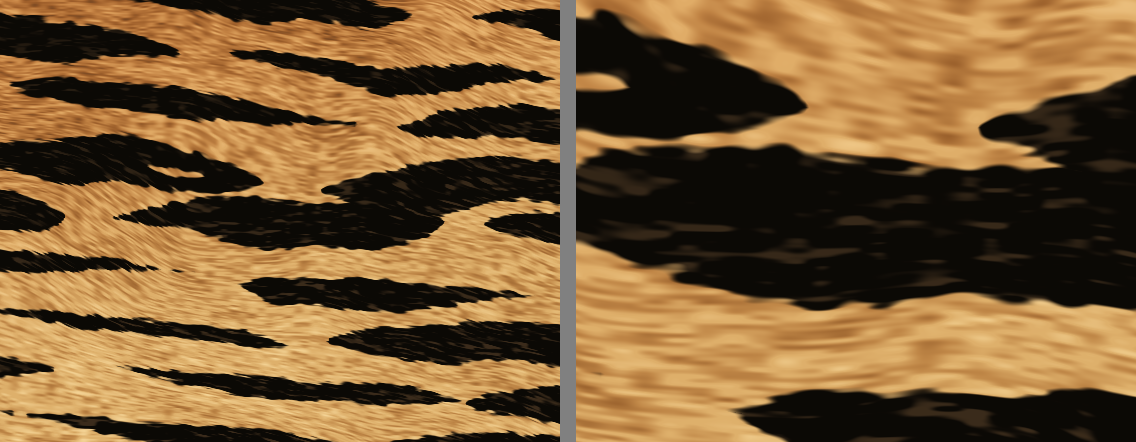
Left: the whole. Right: its middle third, enlarged.
Write a Shadertoy shader that draws this texture.

```glsl
const vec3 INK_BLACK  = vec3(0.045, 0.035, 0.02);
const vec3 INK_HAIR   = vec3(0.23, 0.17, 0.105);
const vec3 FUR_BROWN  = vec3(0.41, 0.26, 0.13);
const vec3 FUR_TAN    = vec3(0.61, 0.39, 0.18);
const vec3 FUR_GOLD   = vec3(0.75, 0.53, 0.28);
const vec3 FUR_PALE   = vec3(0.87, 0.69, 0.42);
const vec3 FUR_SHINE  = vec3(0.97, 0.85, 0.61);
const vec3 RUST_TINT  = vec3(1.02, 0.95, 0.92);

const float ROW_PITCH    = 0.122;   // vertical distance between stripe rows
const float CELL_LENGTH  = 0.82;    // horizontal room for one stripe
const float STRIPE_SLOPE = 0.075;   // fall of the rows to the right
const float THIN_STRIPE  = 0.017;   // half widths
const float WIDE_STRIPE  = 0.058;
const float EDGE_RAGGED  = 0.009;
const float EDGE_FRINGE  = 0.013;
const float EDGE_SOFT    = 0.0028;
const vec2  HAIR_COARSE  = vec2(26.0, 150.0);
const vec2  HAIR_FINE    = vec2(48.0, 270.0);

float hash(vec2 p) {
    vec3 q = fract(vec3(p.xyx) * 0.1031);
    q += dot(q, q.yzx + 33.33);
    return fract((q.x + q.y) * q.z);
}

float noise(vec2 p) {
    vec2 i = floor(p), f = fract(p);
    f = f * f * (3.0 - 2.0 * f);
    return mix(mix(hash(i), hash(i + vec2(1, 0)), f.x),
               mix(hash(i + vec2(0, 1)), hash(i + vec2(1, 1)), f.x), f.y);
}

// Coordinates that follow the slowly turning lie of the hair
vec2 combed(vec2 p) {
    float swirl = 0.16 * noise(p * 2.3 + 7.0) + 0.03 * noise(p * 7.0 + 40.0);
    return vec2(p.x - 0.1 * p.y, p.y + 0.2 * p.x + swirl) + 20.0;
}

// Tapered stripe in one cell; negative inside
float stripe(vec2 p, vec2 cell) {
    vec2 seed = cell * vec2(17.0, 29.0) + 311.0;
    float rowShift = hash(vec2(cell.y + 90.0, 5.0));
    float halfLength = CELL_LENGTH * mix(0.38, 0.49, hash(seed + 1.0));
    vec2 center = vec2((cell.x + 0.5 + rowShift) * CELL_LENGTH,
                       (cell.y + 0.5) * ROW_PITCH);
    center += (vec2(hash(seed + 2.0), hash(seed + 3.0)) - 0.5) * vec2(0.06, 0.024);

    vec2 q = p - center;
    q.y += q.x * 0.1 * (hash(seed + 4.0) - 0.5);
    q.y += 0.022 * (noise(vec2(p.x * 4.5, seed.y)) - 0.5);

    // Bend the long axis so that the belly sits off center
    float u = q.x / halfLength;
    float skew = 0.7 * (hash(seed + 5.0) - 0.5);
    float v = u + skew * (1.0 - u * u);
    float taper = 1.0 - v * v;
    if (abs(u) > 1.0) taper = 4.0 * (1.0 - u * u);
    else taper = pow(max(taper, 0.0), mix(0.5, 1.05, hash(seed + 6.0)));

    float width = mix(THIN_STRIPE, WIDE_STRIPE, hash(seed + 7.0));
    float side = q.y > 0.0 ? 1.0 : 2.0;
    float bulge = 0.72 + 0.56 * noise(vec2(p.x * 7.0, seed.x + 50.0 * side));
    float d = abs(q.y) - width * taper * bulge;

    // A few wide stripes open in a narrow slit
    float slit = abs(q.y) - 0.009 * (1.0 - pow((u - 0.45) / 0.17, 2.0));
    if (width > 0.046 && hash(seed + 8.0) > 0.7) d = max(d, -slit);
    return d;
}

float stripes(vec2 p) {
    p.y += STRIPE_SLOPE * p.x + 0.06 * (noise(p * vec2(2.4, 1.6) + 3.0) - 0.5);
    float row = floor(p.y / ROW_PITCH);
    float column = floor(p.x / CELL_LENGTH);
    float d = 1.0;
    for (int j = -1; j <= 1; j++)
        for (int i = -2; i <= 1; i++)
            d = min(d, stripe(p, vec2(column + float(i), row + float(j))));
    return d;
}

vec3 furColor(float tone) {
    vec3 c = mix(FUR_BROWN, FUR_TAN, clamp(tone * 3.0, 0.0, 1.0));
    c = mix(c, FUR_GOLD, clamp(tone * 3.0 - 1.0, 0.0, 1.0));
    c = mix(c, FUR_PALE, clamp(tone * 3.0 - 2.0, 0.0, 1.0));
    return mix(c, FUR_SHINE, clamp(tone * 2.0 - 2.1, 0.0, 1.0));
}

void mainImage(out vec4 fragColor, in vec2 fragCoord) {
    vec2 p = fragCoord / iResolution.y;

    // Hair strands
    vec2 h = combed(p);
    float coarse = noise(h * HAIR_COARSE) - 0.5;
    float fine = noise(h * HAIR_FINE + 60.0) - 0.5;
    float strand = coarse + fine;

    // Fur, rusty at the upper left and pale below
    float rust = smoothstep(0.25, 1.15, p.y - 0.25 * (p.x - 0.6));
    float mottle = noise(p * 5.0 + 11.0) + 0.6 * noise(h * vec2(9.0, 26.0)) - 0.8;
    float tone = 0.93 - 0.4 * rust + 0.22 * mottle + 0.48 * coarse + 0.62 * fine;
    vec3 fur = furColor(tone) * mix(vec3(1.0), RUST_TINT, rust);

    // Dark stripes with a faint sheen of single hairs
    float sheen = smoothstep(0.12, 0.62, strand) * mix(1.0, 0.45, rust);
    vec3 ink = mix(INK_BLACK, INK_HAIR, sheen);

    // Ragged edge with overlapping hairs
    float d = stripes(p) + EDGE_RAGGED * (noise(p * vec2(38.0, 55.0)) - 0.5);
    d += EDGE_FRINGE * 0.5 * strand;
    float soft = max(EDGE_SOFT, 0.8 / iResolution.y);
    fragColor = vec4(mix(ink, fur, smoothstep(-soft, soft, d)), 1.0);
}
```
